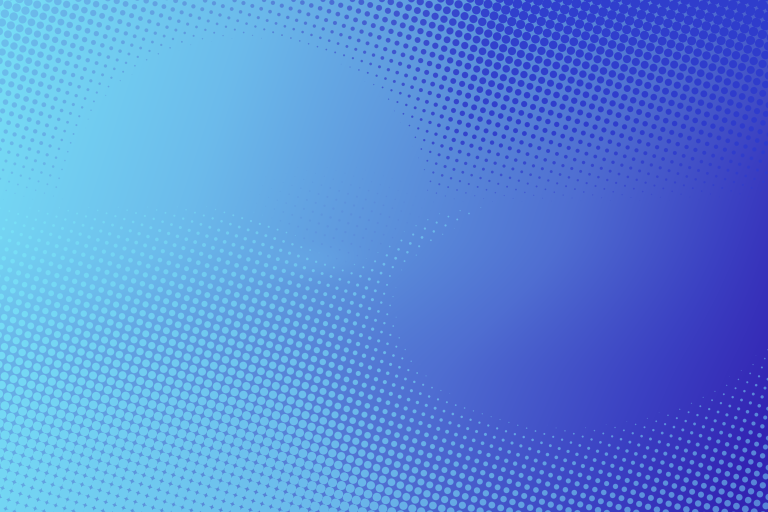
Reproduce this background procedurally as a Shadertoy shader.

```glsl
// Cyan to indigo gradient with tilted halftone dots around two smooth clearings

const float CELL = 0.0182;

// Colour along the slanted gradient, from cyan (0) to indigo (1.75)
vec3 ramp(float s) {
    vec3 c = mix(vec3(0.49, 0.95, 0.99), vec3(0.46, 0.86, 0.96), clamp((s + 0.2) / 0.25, 0.0, 1.0));
    c = mix(c, vec3(0.42, 0.73, 0.92), clamp((s - 0.05) / 0.45, 0.0, 1.0));
    c = mix(c, vec3(0.36, 0.57, 0.86), clamp((s - 0.5) / 0.4, 0.0, 1.0));
    c = mix(c, vec3(0.31, 0.43, 0.82), clamp((s - 0.9) / 0.35, 0.0, 1.0));
    c = mix(c, vec3(0.23, 0.25, 0.76), clamp((s - 1.25) / 0.32, 0.0, 1.0));
    return mix(c, vec3(0.20, 0.14, 0.70), clamp((s - 1.57) / 0.2, 0.0, 1.0));
}

float slant(vec2 p) {
    return p.x + 0.33 * (1.0 - p.y);
}

// Dark dots grow upward, outside the upper left clearing
float darkRadius(vec2 p) {
    float outside = max(length((p - vec2(0.478, 0.59)) / vec2(0.352, 0.332)) - 1.0, 0.0);
    float rise = max(p.y - 0.6, 0.0);
    return min(0.55 * pow(outside, 0.6), (0.9 + 0.12 * p.x) * pow(rise, 0.7));
}

// Light dots grow downward, outside the lower right clearing
float lightRadius(vec2 p) {
    vec2 q = p - vec2(1.172, 0.463);
    q.x -= q.y * (q.y > 0.0 ? 1.0 : 0.2);
    float outside = max(length(q / vec2(0.39, 0.293)) - 1.0, 0.0);
    float bump = (p.x - 0.68) / 0.12;
    float depth = max(0.6 - 0.11 * exp(-bump * bump) - p.y, 0.0);
    float radius = min((0.7 - 0.2 * p.x) * pow(outside, 0.6), 0.74 * sqrt(depth));
    return min(radius, 0.56);
}

float dotMask(float d, float radius, float blur) {
    return (1.0 - smoothstep(radius - blur, radius + blur, d)) * smoothstep(0.0, 0.1, radius);
}

void mainImage(out vec4 fragColor, in vec2 fragCoord) {
    // Height is 1; keep the layout across the full width
    vec2 p = fragCoord / iResolution.xy * vec2(1.5, 1.0);

    // Tilted dot grid, with each radius sampled at its cell centre
    float angle = radians(18.0);
    mat2 tilt = mat2(cos(angle), -sin(angle), sin(angle), cos(angle));
    vec2 anchor = vec2(0.733, 0.432);
    vec2 g = (p - anchor) * tilt / CELL;
    vec2 id = floor(g + 0.5);
    vec2 center = anchor + tilt * id * CELL;
    float d = length(g - id);
    float blur = 0.7 / (iResolution.y * CELL);

    // Gradient, deeper at the lower left and paler at the upper right
    float s = slant(p);
    float deepen = 0.36 * (1.0 - smoothstep(0.25, 0.56, p.y)) * (1.0 - p.x / 1.5);
    float lift = 0.14 * smoothstep(0.65, 1.0, p.y) * smoothstep(0.6, 1.2, p.x);
    vec3 color = ramp(s + deepen - lift);

    // Faint pale haze near the middle
    vec2 haze = (p - vec2(0.62, 0.49)) / vec2(0.09, 0.03);
    color += vec3(0.015, 0.03, 0.015) * exp(-dot(haze, haze));

    // Barely visible specks between the clearings
    vec2 speck = (center - vec2(0.66, 0.57)) / vec2(0.17, 0.1);
    float speckRadius = 0.13 * exp(-dot(speck, speck));
    color = mix(color, ramp(s + 0.3), 0.3 * dotMask(d, speckRadius, blur));

    // Halftone layers
    vec3 darkInk = mix(ramp(s + 0.45), vec3(0.18, 0.23, 0.80), smoothstep(0.4, 1.1, p.x));
    float darkAlpha = mix(0.55, 0.95, smoothstep(0.6, 0.75, p.y));
    color = mix(color, darkInk, darkAlpha * dotMask(d, darkRadius(center), blur));
    color = mix(color, ramp(0.6 * s - 0.1), 0.95 * dotMask(d, lightRadius(center), blur));
    fragColor = vec4(color, 1.0);
}
```
